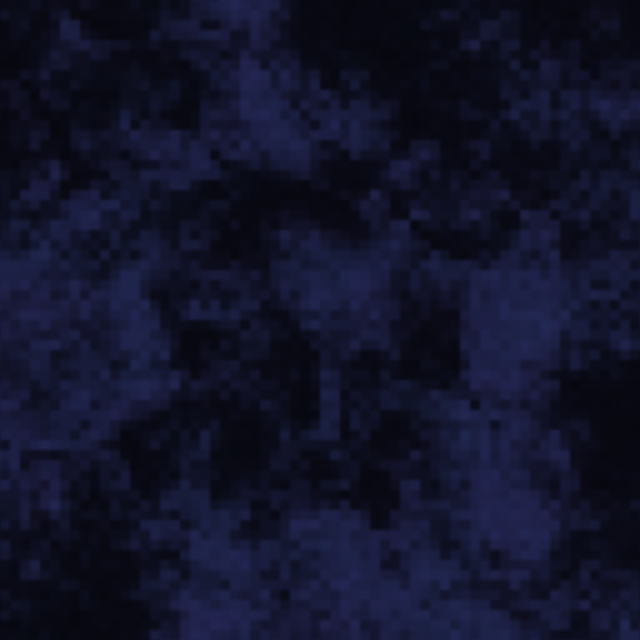
Reproduce this texture procedurally as a Shadertoy shader.

```glsl
const float CELLS = 64.0;          // mosaic cells along the canvas height
const float EDGE_SOFTNESS = 0.3;   // blended share of each cell
const float PATCH_SCALE = 6.0;     // cloud patches along the canvas height
const float PATCH_SPREAD = 0.122;  // typical deviation of the cloud noise
const float OCTAVE_GAIN = 0.7;
const float WARP = 0.08;
const float VEIN_SCALE = 5.5;
const float VEIN_WIDTH = 0.085;
const float VEIN_DEPTH = 1.1;
const float GRAIN = 1.25;
const float SPECKLE = 0.20;        // brightness change from cell to cell
const float TINT = 0.014;          // drift between violet and blue
const float BIAS = 0.06;
const float RAMP_POWER = 1.15;
const vec3 NIGHT = vec3(0.028, 0.030, 0.064);
const vec3 INDIGO = vec3(0.126, 0.140, 0.300);

float hash(vec2 p) {
    return fract(sin(dot(p, vec2(127.1, 311.7))) * 43758.5453);
}

float noise(vec2 p) {
    vec2 i = floor(p);
    vec2 f = fract(p);
    f = f * f * (3.0 - 2.0 * f);
    return mix(mix(hash(i), hash(i + vec2(1, 0)), f.x),
               mix(hash(i + vec2(0, 1)), hash(i + vec2(1, 1)), f.x), f.y);
}

float fbm(vec2 p) {
    float sum = 0.0;
    float weight = 0.5;
    float total = 0.0;
    for (int octave = 0; octave < 4; octave++) {
        sum += weight * noise(p);
        total += weight;
        p = mat2(1.6, 1.2, -1.2, 1.6) * p + 17.3;
        weight *= OCTAVE_GAIN;
    }
    return sum / total;
}

// Dark ragged cracks, drawn out along the falling diagonal
float veins(vec2 p) {
    vec2 q = vec2(0.45 * (p.x - p.y), 0.9 * (p.x + p.y)) * VEIN_SCALE;
    float ridge = abs(noise(q + 41.0) - 0.5);
    return 1.0 - smoothstep(0.0, VEIN_WIDTH, ridge);
}

vec3 cellColor(vec2 cell) {
    vec2 p = (cell + 0.5) / CELLS;
    vec2 warp = vec2(noise(p * 9.0 + 5.0), noise(p * 9.0 + 63.0)) - 0.5;
    p += WARP * warp;

    float level = (fbm(p * PATCH_SCALE + 8.0) - 0.5) / PATCH_SPREAD;
    level += BIAS - VEIN_DEPTH * veins(p);
    level += GRAIN * (hash(cell + 0.37) - 0.5);

    // The logistic curve spreads the tones evenly over the ramp
    float tone = 1.0 / (1.0 + exp(-1.7 * level));
    vec3 color = mix(NIGHT, INDIGO, pow(tone, RAMP_POWER));
    color *= 1.0 + SPECKLE * (hash(cell + 31.7) - 0.5);
    float drift = 0.6 * noise(p * 14.0 + 90.0) + 0.4 * hash(cell + 7.9) - 0.5;
    return color + TINT * drift * (0.4 + tone) * vec3(1.0, -0.6, 0.3);
}

void mainImage(out vec4 fragColor, in vec2 fragCoord) {
    // Blend neighbouring cells only close to their shared edges
    vec2 p = fragCoord / iResolution.y * CELLS - 0.5;
    vec2 cell = floor(p);
    vec2 blend = smoothstep(0.5 - EDGE_SOFTNESS, 0.5 + EDGE_SOFTNESS, fract(p));

    vec3 bottom = mix(cellColor(cell), cellColor(cell + vec2(1, 0)), blend.x);
    vec3 top = mix(cellColor(cell + vec2(0, 1)), cellColor(cell + vec2(1, 1)), blend.x);
    fragColor = vec4(mix(bottom, top, blend.y), 1.0);
}
```
